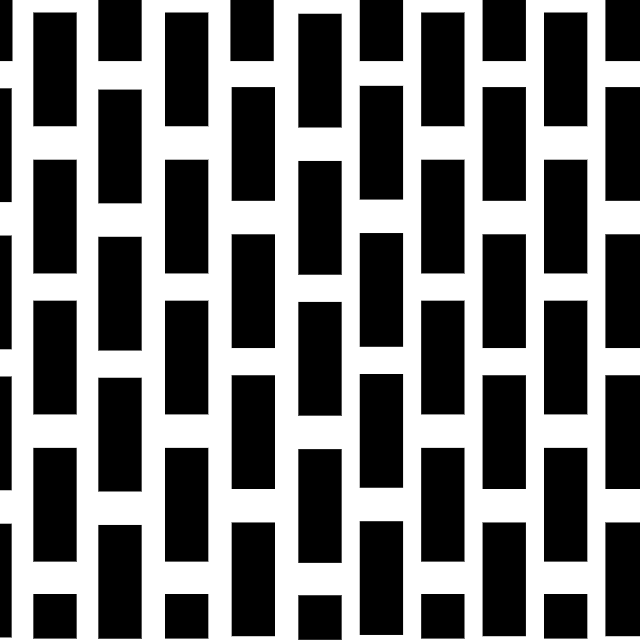
This pattern is drawn by a Shadertoy shader. Its source:

```glsl
const float SIDE = 768.0;                   // layout units across the canvas
const vec2 BRICK = vec2(52.0, 136.5);
const float ROW_PITCH = 172.9;
const int COLUMNS = 11;
const int ROWS = 4;
const vec3 INK = vec3(0.0);
const vec3 PAPER = vec3(1.0);

// Antialiased coverage of the rectangle spanning lo to hi
float rectangle(vec2 p, vec2 lo, vec2 hi, float pixel) {
    vec2 d = abs(p - 0.5 * (lo + hi)) - 0.5 * (hi - lo);
    return clamp(0.5 - max(d.x, d.y) / pixel, 0.0, 1.0);
}

// Columns stand wider apart left of the fifth, tighter to the right
float columnLeft(int column) {
    float k = float(column - 5);
    return 358.0 + (k < 0.0 ? 80.0 * k + 2.0 * max(-k - 3.0, 0.0) : 73.7 * k);
}

// Small vertical misalignment of individual columns
float columnDrift(int column) {
    if (column == 2) return 3.0;
    if (column == 6) return -1.5;
    return column % 5 == 0 && column < 10 ? 1.5 : 0.0;
}

// Sideways slip of the cut bricks along the top edge
float capSlip(int column) {
    return column == 0 ? 1.0 : column == 4 ? -1.5 : 0.0;
}

// Gaps alternate between wide and narrow
float rowTop(int row) {
    return ROW_PITCH * float(row) + 3.75 * float(row % 2);
}

float brickColumn(vec2 p, int column, float pixel) {
    bool raised = column % 2 == 1;
    float drift = columnDrift(column);
    vec2 origin = vec2(columnLeft(column), (raised ? 15.0 : 104.5) + drift);
    float ink = 0.0;

    // Whole bricks
    for (int row = 0; row < ROWS; row++) {
        vec2 lo = origin + vec2(0.0, rowTop(row));
        ink = max(ink, rectangle(p, lo, lo + BRICK, pixel));
    }

    // Cut brick at the bottom of raised columns, at the top of the others
    vec2 lo = raised ? vec2(origin.x, 712.8 + drift)
                     : vec2(origin.x + capSlip(column), 73.3 - BRICK.y);
    float foot = raised ? 766.3 + drift : 73.3;
    return max(ink, rectangle(p, lo, vec2(lo.x + BRICK.x, foot), pixel));
}

void mainImage(out vec4 fragColor, in vec2 fragCoord) {
    // Layout runs downwards from the top left corner
    vec2 uv = fragCoord / iResolution.xy;
    vec2 p = SIDE * vec2(uv.x, 1.0 - uv.y);
    float pixel = SIDE / min(iResolution.x, iResolution.y);

    float ink = 0.0;
    for (int column = 0; column < COLUMNS; column++) {
        ink = max(ink, brickColumn(p, column, pixel));
    }
    fragColor = vec4(mix(PAPER, INK, ink), 1.0);
}
```
